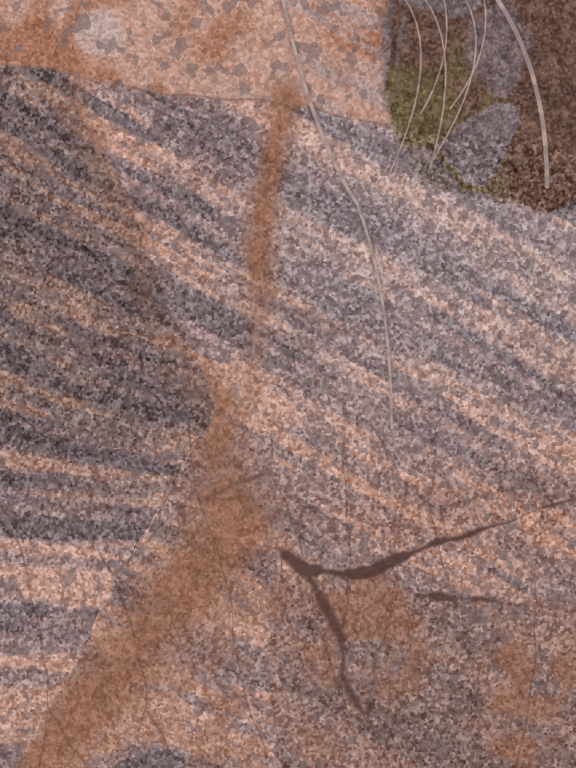
Reproduce this texture procedurally as a Shadertoy shader.

```glsl
const vec3 SLATE = vec3(.46, .40, .41);
const vec3 MAUVE = vec3(.60, .50, .49);
const vec3 PINK = vec3(.74, .58, .52);
const vec3 LILAC = vec3(.75, .67, .66);
const vec3 BLUE_GREY = vec3(.60, .56, .58);
const vec3 RUST = vec3(.59, .41, .33);
const vec3 SOIL = vec3(.43, .32, .28);
const vec3 MOSS = vec3(.40, .34, .25);
const vec3 SHADOW = vec3(.31, .22, .21);
const vec3 TWIG = vec3(.70, .62, .60);
const float BAND_SLOPE = .57;
const float GRAIN_SCALE = 215.;
const float GRAIN_CONTRAST = .25;

// Joints in the rock, in units of the canvas width
const vec2 SEAM[6] = vec2[6](vec2(.12, 1.18), vec2(.19, 1), vec2(.27, .78), vec2(.37, .62), vec2(.41, .42), vec2(.06, 0));
const vec2 CLEFT[6] = vec2[6](vec2(.49, 1.16), vec2(.47, 1.05), vec2(.455, .92), vec2(.45, .82), vec2(.43, .65), vec2(.41, .42));
const vec2 LEDGE[6] = vec2[6](vec2(.49, .37), vec2(.53, .345), vec2(.64, .345), vec2(.72, .38), vec2(.84, .41), vec2(1.02, .47));
const vec2 FISSURE[6] = vec2[6](vec2(.53, .34), vec2(.57, .28), vec2(.6, .22), vec2(.6, .16), vec2(.64, .08), vec2(.68, 0));

float hash(vec2 c) {
  vec3 q = fract(c.xyx * .1031);
  q += dot(q, q.yzx + 33.33);
  return fract((q.x + q.y) * q.z);
}

// Cellular noise: x = blended cell value, y = border distance
vec2 cells(vec2 p) {
  vec2 id = floor(p);
  float sum = 0., weight = 0., near = 9., second = 9.;
  for (int k = 0; k < 9; k++) {
    vec2 c = id + vec2(k % 3 - 1, k / 3 - 1);
    float d = length(p - c - vec2(hash(c + 17.), hash(c + 41.)));
    float w = exp(-9. * d * d);
    sum += w * hash(c);
    weight += w;
    second = min(second, max(near, d));
    near = min(near, d);
  }
  return vec2(sum / weight, second - near);
}

float below(float d, float soft) { return 1. - smoothstep(-soft, soft, d); }

float segment(vec2 p, vec2 a, vec2 b) {
  vec2 ab = b - a;
  return length(p - a - ab * clamp(dot(p - a, ab) / dot(ab, ab), 0., 1.));
}

float path(vec2 p, vec2 pts[6]) {
  float d = 9.;
  for (int i = 0; i < 5; i++) d = min(d, segment(p, pts[i], pts[i + 1]));
  return d;
}

float curve(vec2 p, vec2 a, vec2 b, vec2 c) {
  float d = 9.;
  vec2 last = a;
  for (int i = 1; i <= 10; i++) {
    float t = float(i) / 10.;
    vec2 next = mix(mix(a, b, t), mix(b, c, t), t);
    d = min(d, segment(p, last, next));
    last = next;
  }
  return d;
}

void mainImage(out vec4 fragColor, in vec2 fragCoord) {
  vec2 p = fragCoord / iResolution.x;
  vec2 w = p + .006 * sin(p.yx * vec2(17, 13) + 2. * sin(p * 9.))
    + .002 * sin(p.yx * vec2(63, 57) + 2. * sin(p * 31.));
  float mottle = .6 * cells(w * 7.).x + .4 * cells(w * 23.).x;
  float fine = cells(p * 75.).x;

  // Block masks
  float left = below(w.x - min(.65 - .444 * w.y, .03 + .55 * w.y), .005);
  float slabEdge = 1.22 - .15 * w.x - w.y;
  float slab = below(slabEdge, .006);
  float hollow = below(max(.67 + .4 * max(1.15 - w.y, 0.) - w.x, 1.14 - .18 * w.x - w.y), .012);
  float arch = below(max(max(.05 + .9 * w.y - w.x, w.y - .38), w.x - .48), .01);
  float fallen = below(max(w.y - .345 + .05 * smoothstep(.65, .75, w.x), .47 - w.x), .008);

  // Foliation, flat at the lower left and folded in the arch
  vec2 f = mix(p, w, .5);
  float slope = mix(BAND_SLOPE, .08, left * (1. - smoothstep(.4, .85, f.y)));
  float v = mix(f.y + slope * f.x, f.y + .5 * length(vec2(f.x - .27, .045)), arch);
  float u = f.x - slope * f.y;
  float band = .45 * cells(vec2(u * 1.3, v * 19.)).x + .35 * cells(vec2(u * 3., v * 45.) + 7.).x
    + .2 * cells(vec2(u * 12., v * 100.) + 3.).x + .12 * (mottle - .5);

  // Rock colour
  vec3 col = mix(SLATE, MAUVE, smoothstep(.26, .5, band));
  col = mix(col, PINK, smoothstep(.5, .68, band));
  float pale = smoothstep(.4, 1., w.y) * smoothstep(.3, .7, w.x);
  col = mix(col, mix(BLUE_GREY, LILAC, band), .5 * pale);
  col *= 1. - .2 * left * smoothstep(.35, .65, w.y);
  col = mix(col, RUST * 1.12, .35 * below(abs(w.y - .43) - .07, .09) * smoothstep(.4, .7, w.x));
  col = mix(col, mix(SOIL, MAUVE, .2 + .5 * mottle), .65 * fallen);
  vec3 top = mix(RUST * 1.08, PINK, smoothstep(.25, .6, mottle));
  top = mix(top, BLUE_GREY, .5 * smoothstep(.45, .7, band) * smoothstep(.25, .6, w.x));
  top = mix(top, LILAC, .7 * below(length(w - vec2(.165, 1.28)) - .045, .015));
  col = mix(col, top, slab);

  // Rust stains along the joints
  float seam = path(w, SEAM) / mix(.07, .022, smoothstep(.45, .75, w.y));
  float cleft = path(w, CLEFT) / .024;
  float stain = exp(-seam * seam) * (1. - .7 * left);
  stain = max(stain, exp(-cleft * cleft) * mix(.4, 1., smoothstep(.75, .9, w.y)));
  stain = max(stain, .7 * min(fallen + .6 * arch, 1.) * smoothstep(.5, .8, mottle));
  col = mix(col, RUST * (.88 + .16 * fine), min(stain * (.6 + .6 * mottle), .9));

  // Soil hollow with stones and moss
  vec2 stone = cells(w * 9. + 4.);
  vec3 ground = mix(SOIL, MOSS, smoothstep(.4, .6, mottle) * below(w.x - .88, .05));
  ground = mix(ground, SLATE * 1.05, smoothstep(.5, .65, stone.x) * smoothstep(.04, .12, stone.y));
  col = mix(col, ground * (.75 + .2 * fine + .2 * mottle), hollow);

  // Mineral grains and dark crystals
  float grain = cells(p * GRAIN_SCALE).x + .6 * cells(p * GRAIN_SCALE * .55 + 9.).x - .8;
  col += GRAIN_CONTRAST * grain * (1. - .55 * stain) * (1. - .4 * slab);
  col = mix(col, SLATE * .95, .5 * smoothstep(.72, .85, fine) * (1. - hollow) * (1. - stain));

  // Cracks and overhang shadows
  float crack = .7 * below(abs(slabEdge) - .001, .004) * below(w.x - .68, .01) * mottle;
  float gap = .03 * (1.05 - w.x) * smoothstep(.3, .8, mottle);
  crack = max(crack, .85 * below(path(w, LEDGE) - gap, .004));
  crack = max(crack, .75 * below(path(w, FISSURE) - gap * .6, .005));
  crack = max(crack, .8 * below(segment(w, vec2(.72, .293), vec2(.95, .283)) - gap, .004));
  crack = max(crack, .4 * below(segment(w, vec2(.45, .82), vec2(.6, .76)) - .004, .01));
  float joint = cells(vec2(w.x * 7. + w.y, w.y * 2.5)).y;
  crack = max(crack, .35 * below(joint - .015, .02) * below(w.y - .6, .1));
  col = mix(col, SHADOW, crack);

  // Hanging twigs and dry grass
  float twig = curve(p, vec2(.49, 1.34), vec2(.54, 1.1), vec2(.62, .98)) - .003;
  twig = min(twig, curve(p, vec2(.62, .98), vec2(.68, .82), vec2(.68, .59)) - .0025);
  twig = min(twig, curve(p, vec2(.86, 1.34), vec2(.95, 1.21), vec2(.95, 1.01)) - .004);
  for (int i = 0; i < 5; i++) {
    float r = hash(vec2(i, 5)), s = hash(vec2(i, 23));
    vec2 a = vec2(.7 + .035 * float(i), 1.34);
    twig = min(twig, curve(p, a, a + vec2(.08 * s, -.1), a + vec2(.14 * r - .06, -.16 - .16 * s)) - .0015);
  }
  col = mix(col, SHADOW, .25 * below(twig - .003, .004));
  col = mix(col, TWIG * (.85 + .25 * fine), .85 * below(twig, 1. / iResolution.x));
  fragColor = vec4(clamp(col, 0., 1.), 1);
}
```
